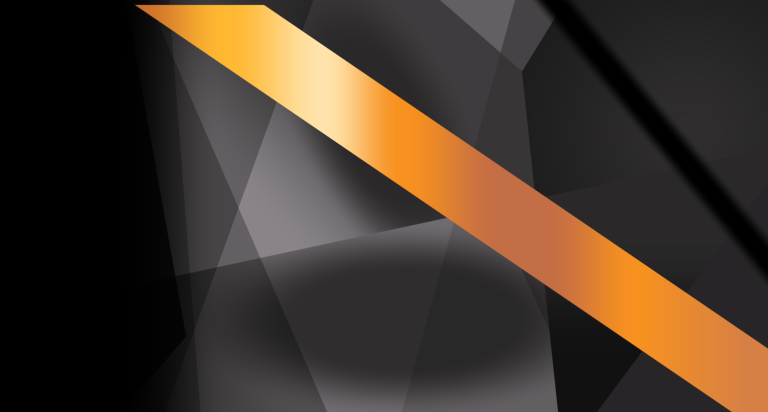
Write a WebGL 1 fragment shader that draws this background.

```glsl
precision highp float;
// Dark faceted metal with soft sheens, crossed by a diagonal gold ribbon.

uniform vec2 u_resolution;

// Signed distance to the line from a to b, positive on its left.
float lineDistance(vec2 p, vec2 a, vec2 b) {
  vec2 d = normalize(b - a);
  return d.x * (p.y - a.y) - d.y * (p.x - a.x);
}

// Antialiased mask of the half plane left of a to b.
float side(vec2 p, vec2 a, vec2 b) {
  float pixel = 0.8 / u_resolution.y;
  return smoothstep(-pixel, pixel, lineDistance(p, a, b));
}

// Metallic gradient along the ribbon.
vec3 goldGradient(float x) {
  vec3 copper = vec3(0.77, 0.43, 0.27);
  vec3 amber = vec3(0.97, 0.57, 0.12);
  vec3 c = mix(vec3(0.80, 0.43, 0.17), vec3(1.0, 0.72, 0.19), smoothstep(0.33, 0.55, x));
  c = mix(c, vec3(1.0, 0.89, 0.67), smoothstep(0.55, 0.79, x));
  c = mix(c, amber, smoothstep(0.79, 0.98, x));
  c = mix(c, copper, smoothstep(0.98, 1.22, x));
  c = mix(c, amber, smoothstep(1.33, 1.56, x));
  return mix(c, vec3(0.84, 0.50, 0.27), clamp((x - 1.56) / 0.26, 0.0, 1.0));
}

// Upper facets: a tilted dark oval inside a sheen.
float upperSheen(vec2 p) {
  vec2 q = p - vec2(0.927, 0.70);
  q = vec2(0.89 * q.x + 0.45 * q.y, 0.45 * q.x - 0.89 * q.y);
  float oval = length(q / vec2(0.15, 0.31));
  float sheen = mix(0.53, 0.24, smoothstep(0.6, 1.15, p.x + 0.9 * (p.y - 0.5)));
  return mix(0.16, sheen, smoothstep(0.6, 1.4, oval));
}

// Lower facets: a flat dark oval with a lighter rim.
float lowerSheen(vec2 p) {
  float oval = length((p - vec2(0.988, 0.224)) / vec2(0.31, 0.135));
  float fade = smoothstep(0.3, 0.75, p.x);
  return mix(0.18, 0.43, smoothstep(0.85, 1.8, oval)) * mix(0.5, 1.0, fade);
}

void main() {
  vec2 p = gl_FragCoord.xy / u_resolution * vec2(1.873, 1.0);

  // Facet boundaries
  float above = side(p, vec2(0.463, 0.337), vec2(1.873, 0.639));
  float falling = side(p, vec2(0.42, 0.866), vec2(0.798, 0.0));
  float rising = side(p, vec2(0.676, 0.756), vec2(0.402, 0.0));
  float crossing = side(p, vec2(1.256, 1.0), vec2(0.98, 0.0));
  float notchLeft = side(p, vec2(1.073, 1.0), vec2(1.273, 0.827));
  float notchRight = side(p, vec2(1.273, 0.827), vec2(1.38, 1.0));
  float rightWall = side(p, vec2(1.273, 0.827), vec2(1.361, 0.0)) * (1.0 - notchRight);
  float lowerCut = side(p, vec2(1.268, 0.354), vec2(1.432, 0.0));
  float corner = side(p, vec2(1.776, 0.427), vec2(1.456, 0.0));

  // Central metal
  float shade = mix(lowerSheen(p), upperSheen(p), above);
  shade *= mix(0.72, 1.0, falling) * mix(0.72, 1.0, rising);
  shade *= mix(1.0, 0.88, crossing);
  shade *= mix(1.0, 0.8, lowerCut * (1.0 - above));

  // Dark right wall
  float wallAbove = 0.10 + 0.08 * exp(-9.0 * dot(p - vec2(1.68, 0.68), p - vec2(1.68, 0.68)));
  float wallBelow = mix(mix(0.07, 0.16, smoothstep(0.15, 0.42, p.y)), 0.15, corner);
  shade = mix(shade, mix(wallBelow, wallAbove, above), rightWall);

  // Bright notch at the top
  shade = mix(shade, mix(0.38, 0.27, crossing), notchLeft * notchRight);

  // Fade into black on the left
  float leftUpper = side(p, vec2(0.329, 0.878), vec2(0.454, 0.183));
  float leftLower = 1.0 - side(p, vec2(0.305, 0.012), vec2(0.454, 0.183));
  float faintFold = side(p, vec2(0.42, 0.902), vec2(0.463, 0.341));
  shade *= mix(0.25, 1.0, max(leftUpper, leftLower));
  shade *= mix(0.75, 1.0, faintFold) * smoothstep(0.28, 0.54, p.x);

  // Soft black groove
  float groove = abs(lineDistance(p, vec2(1.349, 1.0), vec2(1.873, 0.366)));
  shade *= smoothstep(0.012, 0.046, groove);
  vec3 color = shade * vec3(1.02, 0.98, 1.01);

  // Gold ribbon
  float ribbon = side(p, vec2(0.329, 0.988), vec2(1.785, 0.0));
  ribbon *= 1.0 - side(p, vec2(0.644, 0.988), vec2(1.873, 0.154));
  ribbon *= 1.0 - side(p, vec2(0.0, 0.988), vec2(1.0, 0.988));
  color = mix(color, goldGradient(p.x), ribbon);

  gl_FragColor = vec4(color, 1.0);
}
```
